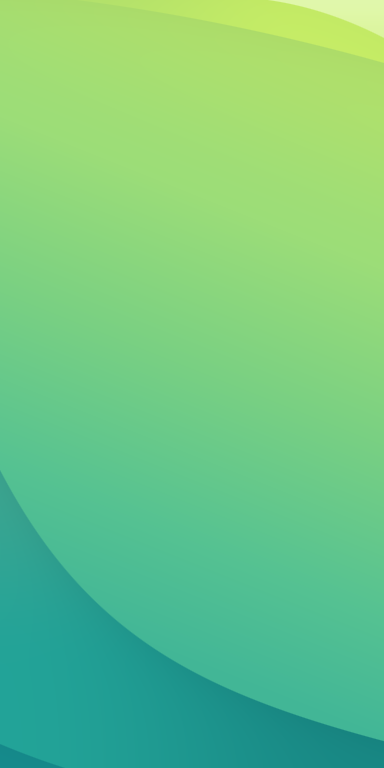
This background is drawn by a WebGL 2 fragment shader. Its source:

```glsl
#version 300 es
precision highp float;
// Draws smooth lime, green and teal panels stacked behind sweeping curved edges.

uniform vec2 u_resolution;
out vec4 outColor;

// Antialiased coverage of the region where d is positive.
float cover(float d) {
    return clamp(d / max(fwidth(d), 1e-5) + 0.5, 0.0, 1.0);
}

// Soft darkening that fades away from a panel edge.
float edgeShade(float d, float strength) {
    return 1.0 - strength * exp(-16.0 * max(d, 0.0));
}

// Diagonal blend from lime through green to sea green.
vec3 greenPanel(float s) {
    vec3 c = mix(vec3(0.695, 0.882, 0.420), vec3(0.610, 0.865, 0.470), smoothstep(-0.25, 0.35, s));
    c = mix(c, vec3(0.475, 0.815, 0.510), clamp((s - 0.3) / 0.45, 0.0, 1.0));
    c = mix(c, vec3(0.335, 0.760, 0.570), clamp((s - 0.75) / 0.45, 0.0, 1.0));
    return mix(c, vec3(0.260, 0.715, 0.590), clamp((s - 1.2) / 0.32, 0.0, 1.0));
}

// Teal, brightest at the left and deeper towards the lower right.
vec3 tealPanel(vec2 p) {
    vec3 c = mix(vec3(0.240, 0.660, 0.575), vec3(0.135, 0.640, 0.595), smoothstep(1.2, 1.75, p.y));
    return mix(c, vec3(0.095, 0.540, 0.525), smoothstep(0.0, 1.0, p.x));
}

void main() {
    // x runs 0 to 1 rightwards, y runs 0 to 2 downwards.
    vec2 uv = gl_FragCoord.xy / u_resolution;
    vec2 p = vec2(uv.x, 2.0 - 2.0 * uv.y);

    // Signed height below each curved edge.
    float t = max(p.x - 0.698, -0.1);
    float limeD = p.y - t * (0.14 + 0.62 * t);
    float greenD = p.y + 0.022 - p.x * (0.091 + 0.095 * p.x);
    float tealD = p.y - 1.75 - 0.2 * p.x + 0.526 * exp(-3.27 * p.x);
    float deepD = p.y - 1.9375 - p.x * (0.42 - 0.3 * p.x);

    // Panels from the pale corner down to the deep teal one.
    vec3 color = mix(vec3(0.880, 0.970, 0.670), vec3(0.860, 0.960, 0.620), smoothstep(0.0, 0.1, p.y));
    vec3 lime = mix(vec3(0.705, 0.890, 0.425), vec3(0.775, 0.930, 0.400), smoothstep(0.15, 0.8, p.x));
    color = mix(color, lime * edgeShade(limeD, 0.015), cover(limeD));

    vec3 green = greenPanel(p.y - 0.4 * p.x);
    color = mix(color, green * edgeShade(greenD, 0.025), cover(greenD));

    // Slope-corrected distance keeps the shade even along the steep curve.
    float tealDist = tealD / length(vec2(1.0, 0.2 + 1.72 * exp(-3.27 * p.x)));
    color = mix(color, tealPanel(p) * edgeShade(tealDist, 0.05), cover(tealD));
    color = mix(color, vec3(0.085, 0.550, 0.555) * edgeShade(deepD, 0.03), cover(deepD));

    outColor = vec4(color, 1.0);
}
```
